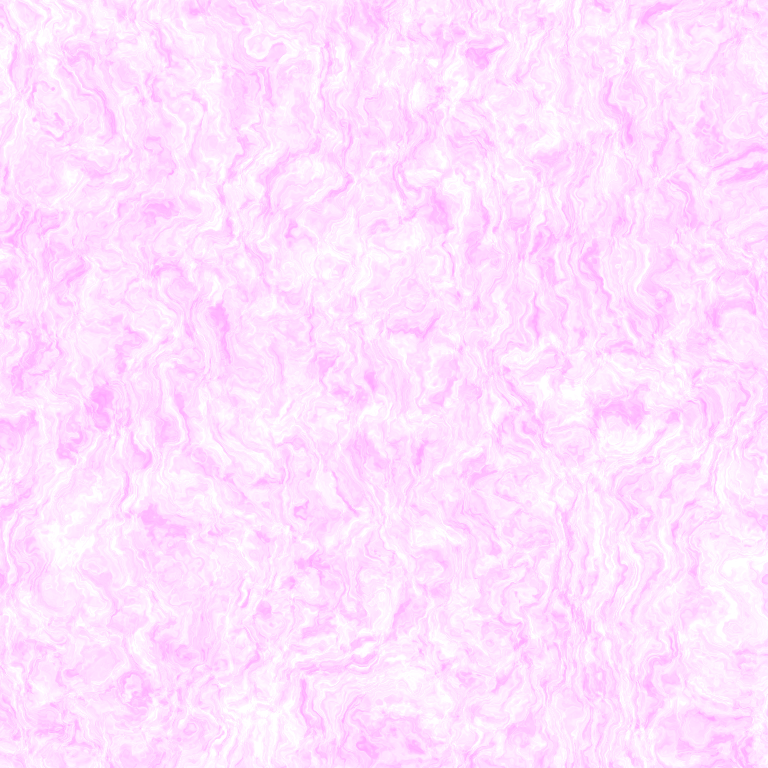
A three.js fragment shader for this texture:

```glsl
varying vec2 vUv;

const vec3 PALE_PINK = vec3(1.0, 1.0, 1.0);
const vec3 ORCHID = vec3(1.0, 0.66, 1.0);
const float MEAN_GREEN = 0.879;

// Sine-free hash and smooth value noise
float hash(vec2 cell) {
  vec3 h = fract(cell.xyx * vec3(0.1031, 0.1030, 0.0973));
  h += dot(h, h.yzx + 33.33);
  return fract((h.x + h.y) * h.z);
}

float noise(vec2 p) {
  vec2 cell = floor(p);
  vec2 f = fract(p);
  f = f * f * (3.0 - 2.0 * f);
  float low = mix(hash(cell), hash(cell + vec2(1.0, 0.0)), f.x);
  float high = mix(hash(cell + vec2(0.0, 1.0)), hash(cell + 1.0), f.x);
  return mix(low, high, f.y);
}

// Normalised layered noise, centred on zero
float fbm(vec2 p, float gain) {
  float sum = 0.0;
  float weight = 1.0;
  float total = 0.0;
  for (int i = 0; i < 4; i++) {
    sum += weight * (noise(p) - 0.5);
    total += weight;
    weight *= gain;
    p = mat2(1.92, 0.56, -0.56, 1.92) * p + 17.3;
  }
  return sum / total;
}

// Displacement that bends straight grain into curls
vec2 curl(vec2 p, float scale, float amount) {
  vec2 s = p * scale;
  return amount * vec2(fbm(s + 11.7, 0.55), fbm(s + 53.1, 0.55));
}

// Thin bright lines where the noise crosses zero
float strands(vec2 p, float width) {
  return 1.0 - smoothstep(0.0, width, abs(fbm(p, 0.55)));
}

void main() {
  vec2 p = vUv + 2.0;

  // Broad sweeps first, then tight curls
  vec2 swept = p + curl(p, 5.0, 0.2);
  vec2 curled = swept + curl(p, 28.0, 0.055);

  // Soft clouds, mottled patches and fine upright fibres
  float clouds = fbm(p * 6.0 + 7.0, 0.7);
  float patches = fbm(curled * vec2(46.0, 32.0), 0.65);
  float fibres = fbm(curled * vec2(125.0, 56.0) + 31.0, 0.65);

  // White wisps and deeper flecks
  float wisps = strands(curled * vec2(62.0, 30.0) + 71.0, 0.06);
  float flecks = smoothstep(0.09, 0.25, -patches - 0.4 * fibres);

  float green = MEAN_GREEN + 0.15 * clouds + 0.22 * patches + 0.32 * fibres;
  green += 0.045 * wisps - 0.05 * flecks;

  float tint = clamp((1.0 - green) / (1.0 - ORCHID.g), 0.0, 1.0);
  gl_FragColor = vec4(mix(PALE_PINK, ORCHID, tint), 1.0);
}
```
